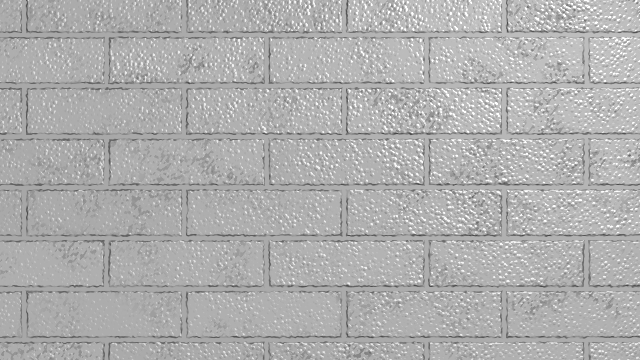
A WebGL 1 fragment shader for this texture map:

```glsl
precision highp float;
// Grey embossed brick wall in running bond, lit from the upper right.

uniform vec2 u_resolution;

const vec2 BRICK_PITCH = vec2(0.4444, 0.1412);
const vec2 WALL_OFFSET = vec2(0.067, 0.0556);
const float JOINT_WIDTH = 0.0145;
const float COURSE_SHIFT = 0.515;
const vec2 LIGHT_POSITION = vec2(1.62, 1.04);

float hash(vec2 p) {
    return fract(sin(dot(p, vec2(127.1, 311.7))) * 43758.5453);
}

float noise(vec2 p) {
    vec2 cell = floor(p);
    vec2 f = fract(p);
    f = f * f * (3.0 - 2.0 * f);
    float low = mix(hash(cell), hash(cell + vec2(1.0, 0.0)), f.x);
    float high = mix(hash(cell + vec2(0.0, 1.0)), hash(cell + vec2(1.0)), f.x);
    return mix(low, high, f.y);
}

vec2 tilt(vec2 p) {
    return vec2(0.8 * p.x - 0.6 * p.y, 0.6 * p.x + 0.8 * p.y);
}

// Scattered round pebbles of random height, one per jittered cell.
float pebbles(vec2 p) {
    vec2 cell = floor(p);
    float height = 0.0;
    for (int y = -1; y <= 1; y++) {
        for (int x = -1; x <= 1; x++) {
            vec2 id = cell + vec2(float(x), float(y));
            vec2 centre = id + 0.1 + 0.8 * vec2(hash(id), hash(id + 37.0));
            float size = mix(0.2, 1.0, hash(id + 71.0));
            float bump = 1.0 - smoothstep(0.05, 0.72, length(p - centre));
            height = max(height, size * bump);
        }
    }
    return height;
}

// Every other course is shifted by about half a brick.
vec2 brickGrid(vec2 p) {
    vec2 grid = (p - WALL_OFFSET) / BRICK_PITCH;
    grid.x -= COURSE_SHIFT * mod(floor(grid.y), 2.0);
    return grid;
}

// Distance to the ragged brick edge, positive inside the brick.
float brickDistance(vec2 p) {
    vec2 fromCentre = abs(fract(brickGrid(p)) - 0.5) * BRICK_PITCH;
    vec2 inset = 0.5 * (BRICK_PITCH - JOINT_WIDTH) - fromCentre;
    float ragged = (noise(tilt(p) * 130.0 + 31.0) - 0.5) * 0.0045;
    return min(inset.x, inset.y) + ragged;
}

// Pebbled brick face standing a little above the flat mortar.
float surfaceHeight(vec2 p, float roughness) {
    float face = smoothstep(-0.001, 0.005, brickDistance(p));
    float grain = noise(tilt(p) * 190.0 + 53.0);
    vec2 squeezed = tilt(p) * vec2(96.0, 82.0);
    return face * (0.2 + roughness * (pebbles(squeezed) + 0.25 * grain));
}

vec2 surfaceSlope(vec2 p, float roughness) {
    vec2 e = vec2(0.0016, 0.0);
    float dx = surfaceHeight(p + e.xy, roughness) - surfaceHeight(p - e.xy, roughness);
    float dy = surfaceHeight(p + e.yx, roughness) - surfaceHeight(p - e.yx, roughness);
    return vec2(dx, dy) * 0.01 / (2.0 * e.x);
}

// Fine dark pits gathered in worn patches of some bricks.
float wear(vec2 p, vec2 brick) {
    float patches = smoothstep(0.42, 0.8, noise(tilt(p) * 14.0 + 5.0));
    float pits = smoothstep(0.5, 0.8, noise(tilt(p) * vec2(190.0, 125.0) + 11.0));
    return patches * pits * mix(0.3, 1.0, hash(brick + 3.0));
}

void main() {
    vec2 p = gl_FragCoord.xy / u_resolution.y;
    vec2 brick = floor(brickGrid(p));
    float edge = brickDistance(p);
    float face = smoothstep(0.0, 0.005, edge);

    // The lamp is close, so its direction and strength vary over the wall.
    vec2 toLight = LIGHT_POSITION - p;
    float glow = exp(-2.2 * dot(toLight, toLight));
    float reach = 1.0 - smoothstep(0.2, 1.9, length(toLight));
    vec2 lightDirection = normalize(toLight + vec2(0.05, 0.12));

    // Each brick has its own roughness, broken by smoother areas.
    float roughness = mix(0.65, 1.0, hash(brick)) * mix(0.75, 1.1, reach);
    roughness *= mix(0.6, 1.2, noise(tilt(p) * 20.0));
    float facing = -dot(surfaceSlope(p, roughness), lightDirection);

    float tone = mix(0.655, 0.67, face) + 0.02 * reach + 0.07 * glow;
    tone += (hash(brick + 17.0) - 0.5) * 0.025 * face;
    tone += smoothstep(0.2, 1.25, facing) * (0.21 + 0.06 * reach + 0.05 * glow);
    tone -= smoothstep(0.15, 1.5, -facing) * (0.08 + 0.07 * reach);

    // Dark broken outline where brick meets mortar.
    float outline = 1.0 - smoothstep(0.0005, 0.0038, abs(edge - 0.0008));
    float broken = smoothstep(0.15, 0.75, noise(tilt(p) * 90.0 + 41.0));
    tone -= outline * mix(0.06, 0.27, broken);
    tone -= wear(p, brick) * face * (0.12 + 0.10 * reach);

    gl_FragColor = vec4(vec3(clamp(tone, 0.0, 1.0)), 1.0);
}
```
